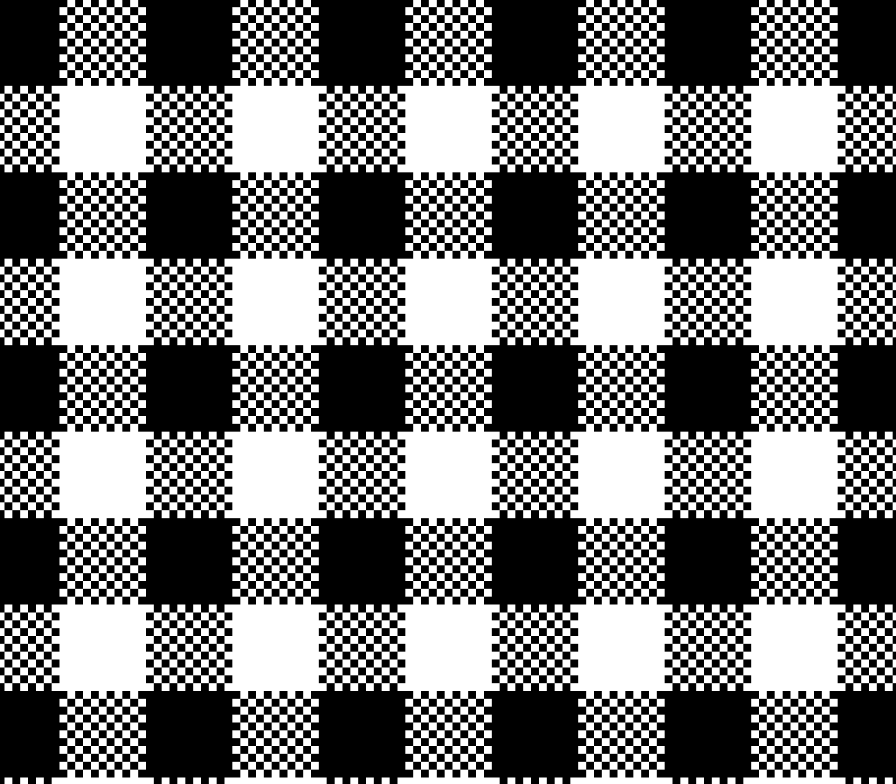
Reproduce this pattern procedurally as a WebGL 2 fragment shader.

```glsl
#version 300 es
precision highp float;
// Black and white gingham drawn as a plain weave: striped warp and weft threads
// pass over each other in a checkerboard, eleven threads to each stripe.
// A grid of samples inside every pixel smooths the edges.

uniform vec2 u_resolution;
out vec4 outColor;

// Brightness of the weave at a point measured in threads, y running down.
float gingham(vec2 p) {
    vec2 thread = floor(p);
    vec2 secondStripe = step(11.0, mod(thread, 22.0));
    float warp = 1.0 - secondStripe.x;  // columns: white, then black
    float weft = secondStripe.y;        // rows: black, then white
    float warpOnTop = mod(thread.x + thread.y, 2.0);
    return mix(weft, warp, warpOnTop);
}

void main() {
    const int SAMPLES = 6;
    float threadsPerPixel = 114.0 / u_resolution.x;
    vec2 corner = vec2(gl_FragCoord.x, u_resolution.y - gl_FragCoord.y) - 0.5;

    // Average the weave over the area of the pixel.
    float sum = 0.0;
    for (int j = 0; j < SAMPLES; j++) {
        for (int i = 0; i < SAMPLES; i++) {
            vec2 offset = (vec2(i, j) + 0.5) / float(SAMPLES);
            sum += gingham((corner + offset) * threadsPerPixel + vec2(-7.57, 0.08));
        }
    }
    outColor = vec4(vec3(sum / float(SAMPLES * SAMPLES)), 1.0);
}
```
